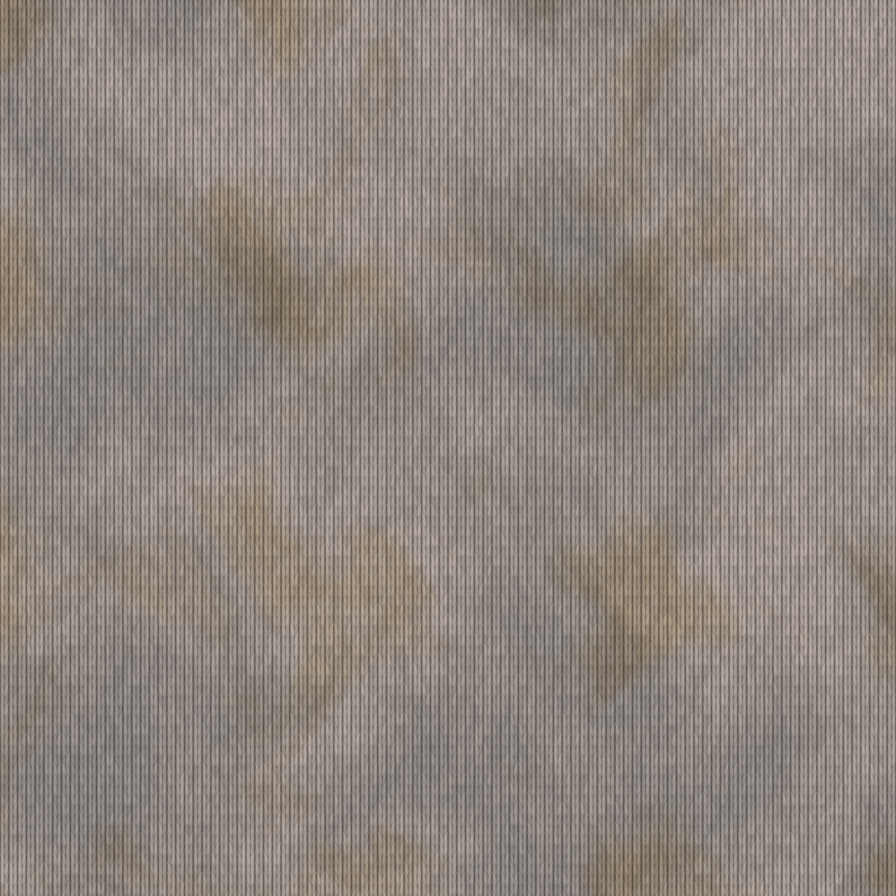
Give the GLSL for this texture, as a Shadertoy shader.

```glsl
// Worn knitted cloth: small stitches in upright columns, pale warm grey,
// clouded by cool shadows and soft tan stains. The stitches are repeated
// leg shapes, supersampled; the clouds are layered, warped sines.

#define COLUMNS 102.0
#define ROWS 90.0
#define SLANT 0.5
#define SEAM_DEPTH 0.34
#define YARN_VARIATION 0.12
#define SHADOW_SCALE 12.5
#define STAIN_SCALE 17.0
#define STAIN_STRENGTH 0.90
#define PALE_WOOL vec3(0.663, 0.620, 0.593)
#define COOL_SHADOW vec3(0.566, 0.541, 0.524)
#define TAN_STAIN vec3(0.588, 0.523, 0.440)

float hash(vec2 cell) {
    vec3 h = fract(cell.xyx * 0.1031);
    h += dot(h, h.yzx + 33.33);
    return fract((h.x + h.y) * h.z);
}

// Layered sines, each layer turned, shrunk and bent by the one before
float clouds(vec2 p) {
    const mat2 turnAndScale = mat2(1.37, 1.26, -1.26, 1.37);
    float sum = 0.0;
    float amplitude = 0.48;
    for (int i = 0; i < 7; i++) {
        p += 0.5 * sin(p.yx * 1.1 + vec2(1.7, 4.2));
        sum += amplitude * 0.5 * (sin(p.x) + sin(p.y));
        p = turnAndScale * p + vec2(2.3, 5.1);
        amplitude *= 0.6;
    }
    return sum;
}

// Brightness of the knit: two slanted legs per stitch, dark ticks in the seams
float knit(vec2 uv) {
    vec2 grid = uv * vec2(COLUMNS, ROWS);
    float across = fract(grid.x) - 0.5;
    float side = 2.0 * abs(across);
    float height = grid.y - SLANT * side;
    float along = fract(height) - 0.5;

    vec2 leg = vec2(side - 0.5 - 0.15 * along, along);
    float yarn = 1.0 - smoothstep(0.35, 1.1, length(leg * vec2(1.9, 1.15)));
    float tick = 0.7 + 0.3 * cos(6.2832 * along);
    float seam = 1.0 - SEAM_DEPTH * tick * smoothstep(0.6, 1.0, side);

    vec2 legId = vec2(2.0 * floor(grid.x) + step(0.0, across), floor(height));
    float variation = 1.0 + YARN_VARIATION * (hash(legId) - 0.5);
    return mix(0.76, 1.05, yarn) * seam * variation;
}

void mainImage(out vec4 fragColor, in vec2 fragCoord) {
    float canvas = min(iResolution.x, iResolution.y);
    vec2 uv = fragCoord / canvas;

    // Cloth colour: pale wool, cool shadows, then stains
    float shadow = smoothstep(-0.5, 0.55, clouds(uv * SHADOW_SCALE));
    float stain = smoothstep(-0.1, 0.75, clouds(uv * STAIN_SCALE + 21.0));
    vec3 cloth = mix(PALE_WOOL, COOL_SHADOW, shadow);
    vec3 stained = TAN_STAIN * mix(1.07, 0.9, shadow);
    cloth = mix(cloth, stained, STAIN_STRENGTH * stain);

    // Smooth the fine stitches with a 4 by 4 grid of samples
    float shade = 0.0;
    for (int i = 0; i < 16; i++) {
        vec2 offset = (vec2(i % 4, i / 4) + 0.5) / 4.0 - 0.5;
        shade += knit((fragCoord + offset) / canvas) / 16.0;
    }

    fragColor = vec4(cloth * shade, 1.0);
}
```
